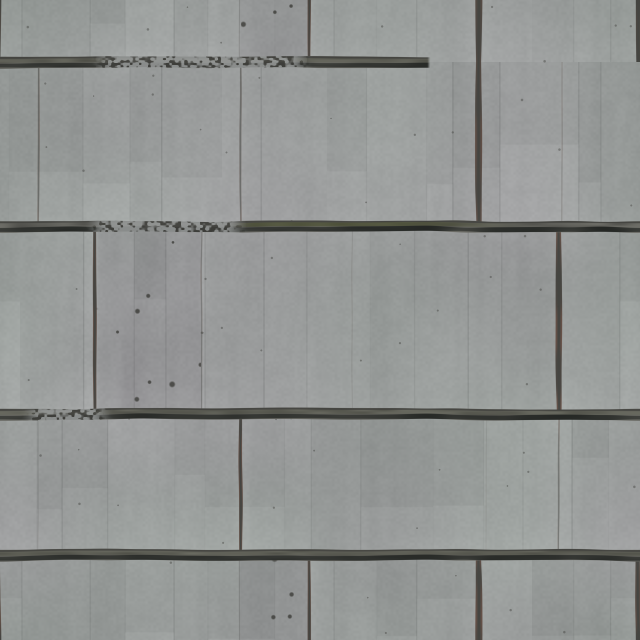
A three.js fragment shader for this texture:

```glsl
// Weathered grey metal cladding: four wrapping rows of sheets, split by dark
// folded seams and upright joints. Hashed strips, streaks, grain and pits vary
// the sheets; layered distance bands with noise build the worn seams.
varying vec2 vUv;

const vec3 SHEET = vec3(0.603, 0.614, 0.611);
const vec3 STAIN = vec3(0.545, 0.547, 0.553);
const vec3 FOLD = vec3(0.43, 0.43, 0.405);
const vec3 SHADOW = vec3(0.25, 0.25, 0.235);
const vec3 GAP = vec3(0.13, 0.14, 0.13);
const vec3 RUST = vec3(0.39, 0.30, 0.26);
const vec3 MOSS = vec3(0.29, 0.31, 0.18);

// Seam heights are measured downward from the top edge.
const vec4 SEAMS = vec4(0.0965, 0.354, 0.647, 0.867);
const vec4 SEAM_END = vec4(0.67, 2.0, 2.0, 2.0);
const vec4 GRIT_START = vec4(0.16, 0.15, 0.05, 2.0);
const vec4 GRIT_END = vec4(0.47, 0.37, 0.16, 3.0);
const float SEAM_HALF = 0.0092;
const float SOFT = 0.0014;
const float STRIPS = 13.0;
const float PIT_CELLS = 36.0;

float hash(vec2 p) {
  return fract(sin(dot(p, vec2(127.1, 311.7))) * 43758.55);
}

// Value noise that repeats every "period" lattice cells.
float noise(vec2 uv, vec2 period) {
  vec2 p = uv * period;
  vec2 i = floor(p);
  vec2 f = fract(p);
  f = f * f * (3.0 - 2.0 * f);
  vec2 a = mod(i, period);
  vec2 b = mod(i + 1.0, period);
  return mix(mix(hash(a), hash(vec2(b.x, a.y)), f.x),
             mix(hash(vec2(a.x, b.y)), hash(b), f.x), f.y);
}

float wrapDelta(float d) { return fract(d + 0.5) - 0.5; }

float band(float d, float halfWidth) {
  return 1.0 - smoothstep(halfWidth - SOFT * 0.5, halfWidth + SOFT, abs(d));
}

float box(vec2 p, vec2 lo, vec2 hi) {
  vec2 m = smoothstep(lo - 0.003, lo + 0.003, p) * (1.0 - smoothstep(hi - 0.003, hi + 0.003, p));
  return m.x * m.y;
}

// Upright joints of each row: positions and half widths.
void rowJoints(float row, out vec4 x, out vec4 w) {
  if (row < 0.5) { x = vec4(0.06, 0.376, 0.748, 0.878); w = vec4(0.0012, 0.0012, 0.0052, 0.0006); }
  else if (row < 1.5) { x = vec4(0.148, 0.315, 0.55, 0.873); w = vec4(0.0026, 0.0008, 0.0004, 0.0048); }
  else if (row < 2.5) { x = vec4(0.376, 0.873, 0.06, 0.76); w = vec4(0.0026, 0.001, 0.0003, 0.0003); }
  else { x = vec4(0.374, 0.483, 0.748, 0.997); w = vec4(0.0005, 0.0023, 0.0052, 0.004); }
}

// Sheet surface: strips, patches, streaks, grain and pits.
vec3 sheet(vec2 p, float row, float f, float stained) {
  float s = p.x * STRIPS;
  float cell = floor(s);
  float edge = cell + 0.15 + 0.7 * hash(vec2(cell, row + 3.0));
  float strip = mod(cell + step(edge, s), STRIPS);
  float tone = (hash(vec2(strip, row + 11.0)) - 0.5) * 0.026;
  float split = 0.25 + 0.5 * hash(vec2(strip, row + 23.0));
  float patched = step(0.55, hash(vec2(strip, row + 31.0)));
  tone += patched * (smoothstep(split - 0.006, split + 0.006, f) - 0.5) * 0.024;
  tone += (noise(p, vec2(7.0, 9.0)) - 0.5) * 0.035;
  tone += (noise(p, vec2(60.0, 5.0)) - 0.5) * 0.018;
  tone += (noise(p, vec2(45.0, 60.0)) - 0.5) * 0.012;
  tone += (noise(p, vec2(240.0)) - 0.5) * 0.022 + (f - 0.45) * 0.018;
  tone -= band((s - edge) / STRIPS, 0.0007) * 0.06 * hash(vec2(cell, row + 41.0));
  vec3 col = mix(SHEET, STAIN, stained * (0.45 + 0.5 * noise(p, vec2(24.0, 8.0)))) + tone;
  col += vec3(0.007, -0.002, 0.006) * (noise(p, vec2(5.0, 6.0)) - 0.5) * 2.0;

  // Scattered pits, denser on stained sheets.
  vec2 q = p * PIT_CELLS;
  vec2 id = mod(floor(q), PIT_CELLS);
  vec2 centre = 0.25 + 0.5 * vec2(hash(id + 5.3), hash(id + 9.7));
  float chance = step(1.0 - mix(0.06, 0.22, stained), hash(id + 2.1));
  float radius = mix(0.04, 0.12, stained) * (0.5 + hash(id + 7.9));
  float pit = 1.0 - smoothstep(radius * 0.5, radius + 0.05, length(fract(q) - centre));
  return mix(col, SHADOW, pit * chance * mix(0.45, 0.85, stained));
}

void main() {
  vec2 p = vec2(vUv.x, 1.0 - vUv.y);
  p.y += 1.0 - step(SEAMS.x, p.y);
  float row = dot(step(SEAMS, vec4(p.y)), vec4(1.0)) - 1.0;
  float top = SEAMS.x, bottom = 1.0 + SEAMS.x;
  for (int i = 0; i < 4; i++) {
    if (SEAMS[i] <= p.y) top = max(top, SEAMS[i]);
    else bottom = min(bottom, SEAMS[i]);
  }
  float f = (p.y - top) / (bottom - top);
  float stained = max(box(p, vec2(0.152, 0.36), vec2(0.315, 0.64)),
                      box(p, vec2(0.374, 0.87), vec2(0.483, 1.09)));
  vec3 col = sheet(p, row, f, stained);

  // Upright joints with a soft pale lip and a rusty side.
  vec4 jointX, jointW;
  rowJoints(row, jointX, jointW);
  for (int i = 0; i < 4; i++) {
    float w = jointW[i] * mix(0.7, 1.0, sin(3.14159 * f));
    float d = wrapDelta(p.x - jointX[i] + (noise(p, vec2(3.0, 14.0)) - 0.5) * 0.0015);
    float strength = clamp(jointW[i] / 0.0022, 0.12, 0.95);
    col += 0.025 * strength * exp(-abs(d) * 70.0);
    vec3 tint = mix(SHADOW, RUST, smoothstep(0.1, 0.9, abs(d) / max(w, 0.001)) * noise(p, vec2(9.0, 30.0)));
    col = mix(col, tint, band(d, w) * strength);
  }

  // Folded seams: lip line, grey fold, ragged gap, grit and moss.
  for (int i = 0; i < 4; i++) {
    float k = float(i);
    float wear = noise(p + vec2(0.0, k * 0.1), vec2(18.0, 3.0));
    float d = wrapDelta(p.y - SEAMS[i]) + (noise(vec2(p.x, k / 4.0), vec2(9.0, 4.0)) - 0.5) * 0.003;
    float on = 1.0 - smoothstep(SEAM_END[i] - 0.003, SEAM_END[i] + 0.003, p.x);
    float grit = smoothstep(GRIT_START[i] - 0.02, GRIT_START[i] + 0.02, p.x)
               * (1.0 - smoothstep(GRIT_END[i] - 0.02, GRIT_END[i] + 0.02, p.x));
    vec3 fold = mix(FOLD, SHADOW, 0.65 * noise(p, vec2(30.0, 200.0)));
    float mossy = i == 1 ? smoothstep(0.36, 0.4, p.x) * (1.0 - smoothstep(0.6, 0.85, p.x)) : 0.2;
    fold = mix(fold, MOSS, mossy * 0.6 * band(d + 0.003, 0.003));
    fold = mix(fold, SHADOW, 0.8 * band(d + 0.0075, 0.0012));
    fold = mix(fold, GAP, band(d - 0.0045, 0.0022 + 0.0025 * wear) * (0.55 + 0.45 * wear));
    vec3 crumbs = mix(SHADOW, SHEET, smoothstep(0.2, 0.6, noise(p, vec2(210.0, 260.0))));
    fold = mix(fold, crumbs, grit * 0.85);
    col += on * 0.018 * exp(-abs(d) * 45.0);
    col = mix(col, fold, on * band(d, SEAM_HALF - 0.002 * wear));
  }
  gl_FragColor = vec4(clamp(col, 0.0, 1.0), 1.0);
}
```
